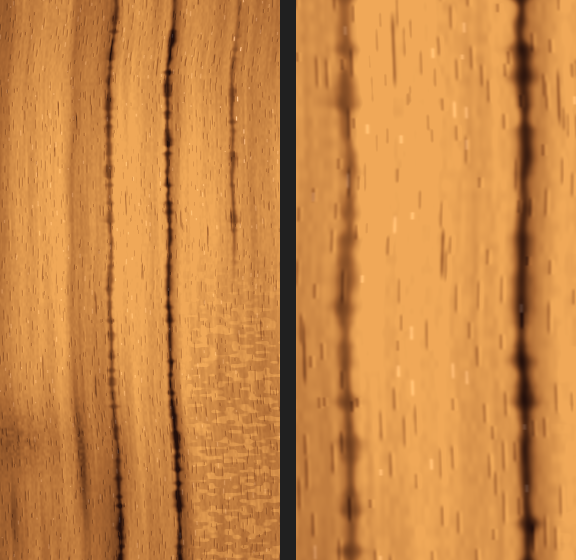
Left: the whole. Right: its middle third, enlarged.
Give the GLSL for this texture, as a WebGL 2 fragment shader.

```glsl
#version 300 es
precision highp float;
// Varnished wood board: honey-coloured bands and ragged dark veins follow one
// bent grain axis. Cellular dashes make pores and glints, stretched noise makes
// fibres and ray flecks; a scalar tone is finally mapped to a colour ramp.

uniform vec2 u_resolution;
out vec4 fragColor;

// Colour ramp, from vein core to lit wood
const vec3 CORE  = vec3(0.14, 0.06, 0.04);
const vec3 DARK  = vec3(0.36, 0.19, 0.09);
const vec3 BROWN = vec3(0.67, 0.41, 0.20);
const vec3 HONEY = vec3(0.94, 0.66, 0.345);
const vec3 GLINT = vec3(0.30, 0.32, 0.34);

// Tuning, lengths in canvas widths
const float BASE_TONE   = 0.815;
const float FIBRE_DEPTH = 0.07;
const float PORE_DEPTH  = 0.13;
const float FLECK_LIGHT = 0.10;
const float PORE_WIDTH  = 0.0024;
const vec2  PORE_CELL   = vec2(0.023, 0.066);
const float VEIN_LEFT   = 0.392;
const float VEIN_MID    = 0.601;
const float VEIN_RIGHT  = 0.832;

float hash(vec2 p) {
    vec3 q = fract(p.xyx * vec3(0.1031, 0.1030, 0.0973));
    q += dot(q, q.yzx + 33.33);
    return fract((q.x + q.y) * q.z);
}

float noise(vec2 p) {
    vec2 i = floor(p), f = fract(p);
    f = f * f * (3.0 - 2.0 * f);
    return mix(mix(hash(i), hash(i + vec2(1, 0)), f.x),
               mix(hash(i + vec2(0, 1)), hash(i + vec2(1, 1)), f.x), f.y);
}

// Noise centred on zero
float wobble(vec2 p) { return noise(p + 40.0) - 0.5; }

// Sideways drift of the grain with height
float bend(float y) {
    return 0.038 * (1.0 - smoothstep(0.0, 1.05, y)) + 0.022 * smoothstep(1.7, 2.05, y)
         + 0.003 * sin(y * 7.0) + 0.0015 * sin(y * 17.0 + 1.0);
}

float blob(vec2 p, vec2 centre, vec2 radius) {
    vec2 d = (p - centre) / radius;
    return exp(-dot(d, d));
}

float band(float x, float left, float right, float soft) {
    return smoothstep(left - soft, left + soft, x)
         * (1.0 - smoothstep(right - soft, right + soft, x));
}

// Dark line with beaded, ragged sides
float vein(vec2 g, float centre, float width, float seed) {
    float beads = noise(vec2(g.y * 62.0, seed));
    float d = g.x - centre + 0.005 * wobble(vec2(g.y * 34.0, seed + 5.0));
    float w = width * (0.5 + 1.0 * beads * beads + 0.35 * noise(vec2(g.y * 9.0, seed + 9.0)));
    return exp(-d * d / (w * w)) * (0.6 + 0.4 * beads);
}

// One short upright dash per chosen cell, columns staggered
float dashes(vec2 g, vec2 cell, float density, float seed) {
    vec2 q = g / cell;
    q.y += 7.0 * hash(vec2(floor(q.x) + 60.0, seed));
    vec2 id = floor(q) + seed * 17.0 + 90.0;
    float pick = hash(id);
    vec2 centre = vec2(mix(0.25, 0.75, hash(id + 3.7)), mix(0.4, 0.6, hash(id + 8.1)));
    vec2 d = (fract(q) - centre) * cell;
    float halfLength = cell.y * mix(0.1, 0.38, hash(id + 12.9));
    float across = exp(-d.x * d.x / (PORE_WIDTH * PORE_WIDTH));
    float along = 1.0 - smoothstep(0.5 * halfLength, halfLength, abs(d.y));
    return step(pick, density) * across * along;
}

vec3 ramp(float tone) {
    vec3 c = mix(CORE, DARK, clamp((tone - 0.14) / 0.22, 0.0, 1.0));
    c = mix(c, BROWN, clamp((tone - 0.36) / 0.31, 0.0, 1.0));
    return mix(c, HONEY, clamp((tone - 0.67) / 0.27, 0.0, 1.0));
}

void main() {
    vec2 p = gl_FragCoord.xy / u_resolution.x;
    p.y = 2.0 * gl_FragCoord.y / u_resolution.y;
    vec2 g = vec2(p.x - bend(p.y), p.y);
    float tone = BASE_TONE;

    // Broad bands and the light falling on the board
    float edge = g.x + 0.02 * wobble(vec2(g.y * 3.0, 2.0));
    tone -= 0.13 * (1.0 - smoothstep(0.0, 0.07, edge));
    tone -= 0.14 * band(edge, 0.25, VEIN_LEFT, 0.018);
    tone -= 0.10 * exp(-pow((edge - 0.262) / 0.012, 2.0)) * noise(vec2(g.y * 4.0, 7.0));
    tone -= 0.13 * band(edge, VEIN_MID, 0.645, 0.016);
    tone -= 0.05 * smoothstep(0.78, 0.9, g.x);
    tone += 0.14 * blob(p, vec2(0.55, 1.15), vec2(0.5, 0.65));
    tone -= 0.08 * (1.0 - smoothstep(0.0, 0.75, p.y)) + 0.05 * smoothstep(1.5, 2.0, p.y);

    // Stains
    float speckle = 0.6 + 0.8 * noise(p * vec2(110.0, 90.0));
    tone -= 0.14 * speckle * blob(p, vec2(0.07, 0.43), vec2(0.15, 0.12));
    tone -= 0.17 * speckle * blob(g, vec2(0.262, 0.38), vec2(0.022, 0.17));
    tone -= 0.12 * blob(g, vec2(0.425, 0.40), vec2(0.022, 0.30));
    tone -= 0.12 * blob(g, vec2(0.775, 0.68), vec2(0.010, 0.18));
    tone -= 0.16 * blob(g, vec2(0.012, 0.16), vec2(0.016, 0.10));

    // Fibres, coarse to fine
    tone += 0.09 * wobble(vec2(g.x * 13.0, g.y * 0.9));
    tone += FIBRE_DEPTH * wobble(vec2(g.x * 42.0, g.y * 1.6));
    tone += FIBRE_DEPTH * wobble(vec2(g.x * 125.0, g.y * 5.0));
    tone += 0.05 * wobble(vec2(g.x * 170.0, g.y * 80.0));

    // Ray flecks across the grain at lower right
    float fleckArea = smoothstep(0.62, 0.70, g.x) * (1.0 - smoothstep(0.65, 1.2, g.y));
    float fleck = smoothstep(0.48, 0.74, noise(vec2(g.x * 36.0, g.y * 85.0)));
    tone += FLECK_LIGHT * fleckArea * (fleck - 0.25);

    // Pores with a lit right side, and a few longer strokes
    for (int i = 0; i < 2; i++) {
        float seed = float(i) + 1.0;
        vec2 q = g + 0.011 * seed;
        tone -= PORE_DEPTH * dashes(q, PORE_CELL, 0.5, seed);
        tone += 0.4 * PORE_DEPTH * dashes(q - vec2(0.004, 0.0), PORE_CELL, 0.5, seed);
    }
    tone -= 0.22 * dashes(g, vec2(0.06, 0.16), 0.12, 5.0);

    // Veins, each with a softer stain
    float rightFade = smoothstep(0.93, 1.25, g.y) * (1.0 - 0.6 * smoothstep(1.6, 1.95, g.y));
    tone -= 0.13 * exp(-pow((g.x - VEIN_LEFT) / 0.016, 2.0));
    tone -= 0.13 * exp(-pow((g.x - VEIN_MID - 0.004) / 0.016, 2.0));
    tone -= 0.12 * rightFade * exp(-pow((g.x - VEIN_RIGHT) / 0.013, 2.0));
    tone -= 0.36 * vein(g, VEIN_LEFT, 0.0085, 1.0);
    tone -= 0.58 * vein(g, VEIN_MID, 0.0090, 2.0) * (1.0 - 0.6 * smoothstep(1.86, 1.95, g.y));
    tone -= 0.34 * vein(g, VEIN_RIGHT, 0.0080, 3.0) * rightFade;

    // Varnish glints, densest beside the right vein
    float glintArea = 0.3 + 0.7 * blob(g, vec2(0.845, 1.7), vec2(0.04, 0.35));
    float glint = glintArea * dashes(g, vec2(0.021, 0.035), 0.10, 8.0);

    fragColor = vec4(ramp(tone) + GLINT * glint, 1.0);
}
```
